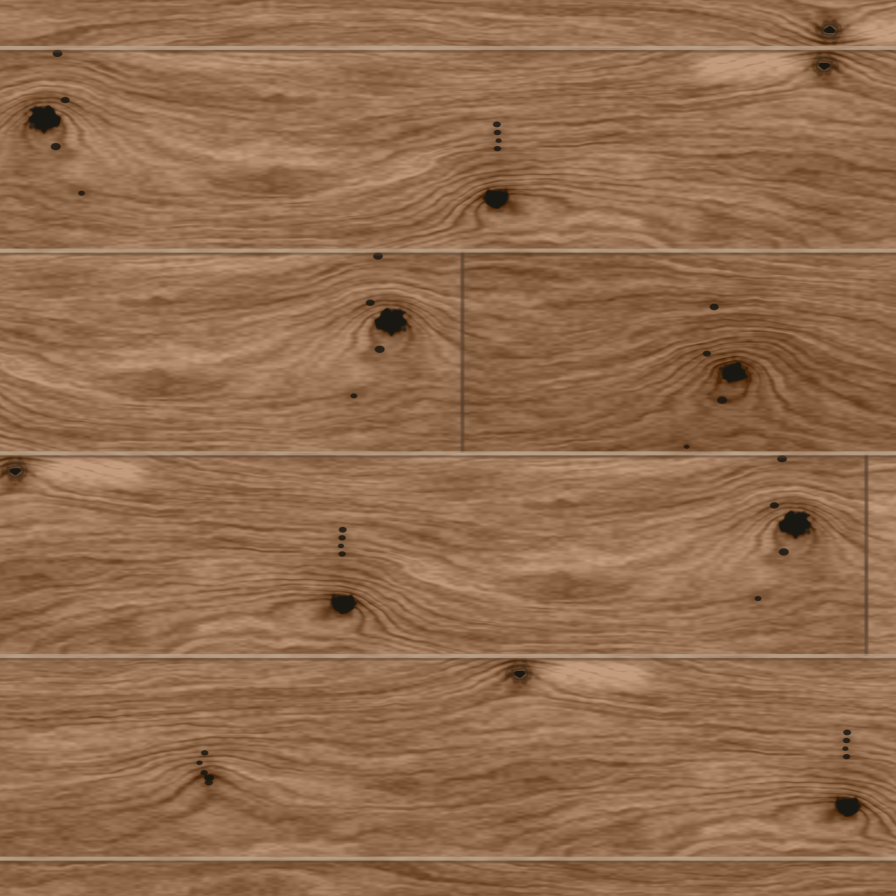
This texture is drawn by a Shadertoy shader. Its source:

```glsl
#define ROW 0.2262
#define FIRST_SEAM 0.0417
#define JOINT 0.957
#define RINGS 20.0
#define SEAM_HALF 0.0022
#define DARK_WOOD vec3(0.475, 0.325, 0.205)
#define LIGHT_WOOD vec3(0.72, 0.57, 0.45)
#define KNOT_COLOR vec3(0.10, 0.09, 0.07)
#define SEAM_COLOR vec3(0.73, 0.64, 0.54)
#define GAP_COLOR vec3(0.34, 0.25, 0.18)

float hash(vec2 p) {
    p = fract(p * vec2(0.1031, 0.1137));
    p += dot(p, p.yx + 33.33);
    return fract((p.x + p.y) * p.x * 7.31);
}

float noise(vec2 p) {
    vec2 cell = floor(p), f = fract(p);
    f = f * f * (3.0 - 2.0 * f);
    return mix(mix(hash(cell), hash(cell + vec2(1, 0)), f.x),
               mix(hash(cell + vec2(0, 1)), hash(cell + vec2(1, 1)), f.x), f.y);
}

float disc(float dist, float radius, float blur) {
    return 1.0 - smoothstep(radius - blur, radius + blur, dist);
}

float window(float x, float start, float end, float fade) {
    return smoothstep(start, start + fade, x) * (1.0 - smoothstep(end - fade, end, x));
}

// Knots run along the board, alternating between its two edges
vec2 knotCenter(float i) {
    float even = 1.0 - mod(abs(i), 2.0);
    float along = 0.41 * i + 0.013 + 0.058 * cos(1.963 * i + 1.67);
    float across = 0.74 - 0.035 * (i - 1.0) * (i - 1.0) - even * (0.62 - 0.132 * i);
    return vec2(along, across * ROW);
}

// p runs along the board and down from its upper edge
vec3 wood(vec2 p, float tone, float px) {
    vec2 q = p + 20.0;
    float growth = p.y / ROW * RINGS + 1.4 * sin(p.x * 6.0 + 0.8)
                 + 4.0 * noise(q * vec2(3.0, 12.0)) + 1.1 * noise(q * vec2(13.0, 50.0))
                 + 0.35 * noise(q * vec2(60.0, 130.0));
    float figure = 0.0, shade = 0.0, core = 0.0, brownCore = 0.0;

    for (float i = -1.0; i < 3.5; i++) {
        vec2 d = p - knotCenter(i);
        bool pale = i == 0.0;

        // Growth rings bend around the knot, with a long tail on one side
        float tail = i == 1.0 && d.x < 0.0 ? 0.19 : 0.065;
        float bump = exp(0.2 - sqrt(dot(d / vec2(tail, 0.043), d / vec2(tail, 0.043)) + 0.04));
        growth += (i < 0.5 ? 4.0 : 8.0) * bump;
        figure += bump;

        // Ragged knot with a darkened rim
        float r = length(d * vec2(0.85, 1.1)) + 0.007 * (noise(d * 190.0 + 50.0 + i * 7.0) - 0.5);
        float radius = i < 0.0 ? 0.004 : (i == 2.0 ? 0.0145 : 0.0115);
        float spot = disc(r, radius, px + 0.001);
        shade += 0.75 * exp(-max(r - radius, 0.0) / 0.007);
        if (pale) {
            brownCore = spot * (0.5 + 0.3 * sin(r * 1100.0));
            core = max(core, disc(r, 0.003, px));
            shade -= 0.75 * exp(-pow(d.y / 0.017, 2.0)) * window(d.x, 0.005, 0.17, 0.05);
            continue;
        }
        core = max(core, spot);

        // Pinholes scattered beside the knot
        for (float j = 0.0; j < 4.0; j++) {
            float h = hash(vec2(i * 5.0 + 31.0, j * 9.0 + 17.0));
            vec2 offset = vec2(-0.062 + 0.05 * h, (j - 1.4) * 0.052);
            if (i == 1.0) offset = vec2(0.006 * (h - 0.5), -0.055 - 0.009 * j);
            if (i < 0.0) offset = vec2(0.03 * (h - 0.6), (j - 2.5) * 0.011);
            float hole = length((d - offset) * vec2(0.8, 1.1));
            core = max(core, 0.85 * disc(hole, 0.002 + 0.0025 * h, px));
            shade += 0.35 * exp(-hole / 0.005);
        }
    }

    // Pale band rising between the two large knots
    float band = mix(0.66, 0.38, (p.x - 0.38) / 0.45) * ROW;
    shade -= 0.28 * exp(-pow((p.y - band) / 0.034, 2.0)) * window(p.x, 0.38, 0.92, 0.12);

    // Ring lines, fibres that follow them, then pores and broad drifts
    float ring = pow(0.5 + 0.5 * sin(6.2832 * growth), 2.0);
    ring *= 1.0 - smoothstep(0.35, 0.8, fwidth(growth));
    float t = 0.52 + tone - shade - ring * (0.16 + 0.38 * min(figure, 1.0));
    t += 0.55 * (noise(vec2(q.x * 8.0, growth * 1.2 + 60.0)) - 0.5);
    t += 0.45 * (noise(vec2(q.x * 32.0, growth * 3.2 + 90.0)) - 0.5);
    t += 0.35 * (noise(q * vec2(130.0, 400.0)) - 0.5);
    t += 0.40 * (noise(q * vec2(4.0, 15.0) + 7.0) - 0.5);

    vec3 color = mix(DARK_WOOD, LIGHT_WOOD, clamp(t, -0.7, 1.15));
    color = mix(color, mix(KNOT_COLOR, DARK_WOOD, 0.4), brownCore);
    return mix(color, KNOT_COLOR, core);
}

void mainImage(out vec4 fragColor, in vec2 fragCoord) {
    vec2 uv = fragCoord / iResolution.xy;
    float px = 0.8 / iResolution.y;

    // Each row shows the same long board, shifted and sometimes mirrored
    float shifts[6] = float[](1.3, 0.573, 0.010, -0.441, 0.927, 0.919);
    float y = (uv.y - FIRST_SEAM) / ROW;
    float row = floor(y), f = fract(y);
    float along = uv.x - shifts[int(clamp(row + 1.0, 0.0, 5.0))];
    if (row == 3.0) along = -along;
    float across = row == 4.0 ? f : 1.0 - f;
    float tone = step(JOINT, along) * (1.5 - row) * 0.4 + min(row, 0.0) * 0.2;
    vec3 color = wood(vec2(along, across * ROW), tone, px);

    // Dark butt joints and pale long seams with a shadow below
    float wear = noise(uv * vec2(45.0, 60.0) + 3.0);
    color = mix(color, GAP_COLOR, (0.6 + 0.3 * wear) * disc(abs(along - JOINT), 0.002, px + 0.001));
    float s = (f < 0.5 ? f : f - 1.0) * ROW;
    color = mix(color, GAP_COLOR, 0.55 * disc(abs(s + 0.0035), 0.0015, px + 0.001));
    color = mix(color, SEAM_COLOR, (0.55 + 0.4 * wear) * disc(abs(s), SEAM_HALF, px));
    fragColor = vec4(color, 1.0);
}
```
